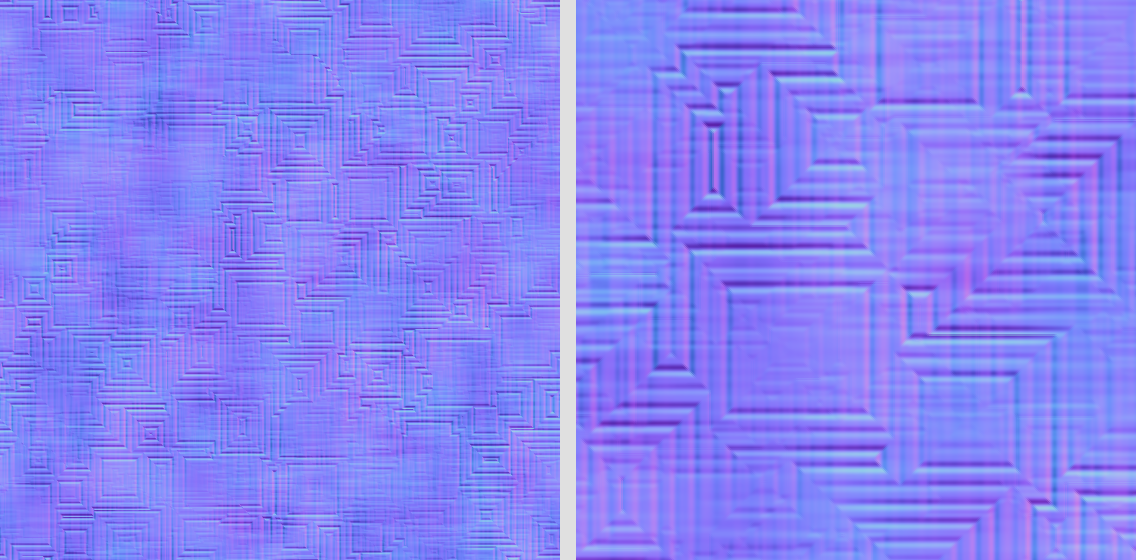
Left: the whole. Right: its middle third, enlarged.
This texture map is drawn by a three.js fragment shader. Its source:

```glsl
// Tangent-space normal map of nested square grooves, tiling on the unit square.
// Scattered boxes are joined by Chebyshev distance; their offset contours give
// the ring slopes. Thin axis-aligned streaks and soft tilts are added on top.

varying vec2 vUv;

const float BOX_CELLS = 10.0;       // large boxes across the canvas
const float BOX_PITCH = 90.0;       // grooves per canvas width
const float BOX_SLOPE = 1.1;
const float FINE_CELLS = 17.0;      // faint small boxes
const float FINE_PITCH = 120.0;
const float FINE_SLOPE = 0.26;
const float QUIET_SHARE = 0.55;     // share of boxes with a nearly flat inside
const float QUIET_SLOPE = 0.12;
const vec2 AXIS_GAIN = vec2(0.62, 1.0);
const vec2 STREAK_PERIOD = vec2(256.0, 16.0);
const float STREAK_SLOPE = 0.24;
const float TILT_CELLS = 14.0;
const float TILT_SLOPE = 0.26;
const float SAMPLE_STEP = 0.0006;   // half spacing of the smoothing samples
const vec2 SHADE_DIRECTION = vec2(-0.7, -0.7);
const vec3 SHADE_COLOR = vec3(0.12, 0.06, 0.18);
const vec3 LIGHT_COLOR = vec3(0.10, 0.0, 0.04);

vec3 hash3(vec2 p) {
  vec3 q = fract(vec3(p.xyx) * vec3(0.1031, 0.1030, 0.0973));
  q += dot(q, q.yxz + 33.33);
  return fract((q.xxy + q.yzz) * q.zyx);
}

// Smooth value noise that repeats after the given number of cells.
float tiledNoise(vec2 uv, vec2 period, float seed) {
  vec2 p = uv * period;
  vec2 cell = floor(p);
  vec2 f = fract(p);
  f = f * f * (3.0 - 2.0 * f);
  float a = hash3(mod(cell, period) + seed).x;
  float b = hash3(mod(cell + vec2(1.0, 0.0), period) + seed).x;
  float c = hash3(mod(cell + vec2(0.0, 1.0), period) + seed).x;
  float d = hash3(mod(cell + 1.0, period) + seed).x;
  return mix(mix(a, b, f.x), mix(c, d, f.x), f.y);
}

// Slope of the grooves running around the nearest scattered box.
vec2 grooveSlope(vec2 uv, float cells, float pitch, float seed) {
  vec2 p = uv * cells;
  vec2 base = floor(p);
  float nearest = 10.0;
  vec2 direction = vec2(0.0);
  float boxKind = 0.0;
  for (int j = -2; j <= 2; j++) {
    for (int i = -2; i <= 2; i++) {
      vec2 cell = base + vec2(float(i), float(j));
      vec2 wrapped = mod(cell, cells) + seed;
      vec3 place = hash3(wrapped);
      vec3 form = hash3(wrapped + 71.0);
      vec2 offset = p - cell - 0.08 - 0.84 * place.xy;
      vec2 halfSize = mix(0.06, 0.52, place.z)
                    * mix(vec2(0.85), vec2(1.1), form.xy);
      vec2 q = abs(offset) - halfSize;
      float dist = max(q.x, q.y);
      if (dist < nearest) {
        nearest = dist;
        boxKind = form.z;
        direction = q.x > q.y ? vec2(sign(offset.x), 0.0)
                              : vec2(0.0, sign(offset.y));
      }
    }
  }
  float phase = nearest / cells * pitch;
  float strength = mix(0.4, 1.0, hash3(vec2(floor(phase) + 40.0, seed)).x);
  if (nearest < 0.0) {
    strength *= boxKind < QUIET_SHARE ? QUIET_SLOPE : 0.8;
  }
  // A narrow ridge in each period, with a flat gap between ridges.
  float angle = 6.28319 * phase;
  return direction * strength * 0.5 * sin(angle) * (1.0 - cos(angle));
}

// Fine lines along both axes, stronger in some patches.
vec2 streakSlope(vec2 uv) {
  float across = tiledNoise(uv, STREAK_PERIOD, 13.0) - 0.5;
  float along = tiledNoise(uv, STREAK_PERIOD.yx, 29.0) - 0.5;
  float patches = tiledNoise(uv, vec2(9.0), 57.0);
  return STREAK_SLOPE * mix(0.3, 1.6, patches) * vec2(across, along);
}

vec2 surfaceSlope(vec2 uv) {
  float patches = smoothstep(0.2, 0.6, tiledNoise(uv, vec2(9.0), 5.0));
  vec2 slope = BOX_SLOPE * mix(0.3, 1.0, patches)
             * grooveSlope(uv, BOX_CELLS, BOX_PITCH, 3.0);
  slope += FINE_SLOPE * grooveSlope(uv, FINE_CELLS, FINE_PITCH, 101.0);
  slope = slope * AXIS_GAIN + streakSlope(uv);
  vec2 tilt = vec2(tiledNoise(uv, vec2(TILT_CELLS), 17.0),
                   tiledNoise(uv, vec2(TILT_CELLS), 43.0)) - 0.5;
  return slope + TILT_SLOPE * tilt;
}

vec3 normalColor(vec2 slope) {
  vec3 color = 0.5 + 0.5 * normalize(vec3(slope, 1.0));
  float shade = smoothstep(0.08, 0.5, dot(slope, SHADE_DIRECTION));
  color += LIGHT_COLOR * clamp(slope.y, -0.5, 0.5);
  return color - SHADE_COLOR * shade + vec3(0.02, 0.01, -0.015);
}

void main() {
  // Four samples soften the mitred corners and groove edges.
  vec3 color = vec3(0.0);
  for (int j = 0; j < 2; j++) {
    for (int i = 0; i < 2; i++) {
      vec2 shift = (vec2(float(i), float(j)) * 2.0 - 1.0) * SAMPLE_STEP;
      color += normalColor(surfaceSlope(vUv + shift));
    }
  }
  gl_FragColor = vec4(color * 0.25, 1.0);
}
```
